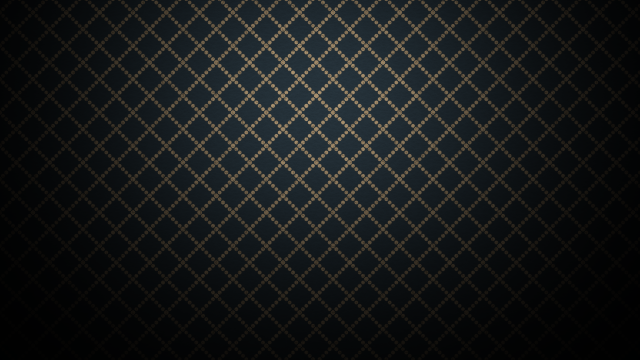
Give the GLSL for this pattern, as a Shadertoy shader.

```glsl
// Dark blue leathery wall with a diamond lattice of small worn gold dots.
// A rotated grid places the dots, cellular noise gives grain and wear,
// and a soft oval light from above the centre fades into black edges.

// Lengths are fractions of the canvas height.
const float PERIOD = 0.0926;            // width and height of one diamond
const float DOTS_PER_SIDE = 5.0;        // dot steps between two crossings
const float DOT_RADIUS = 0.0053;
const float CROSSING_RADIUS = 0.0064;
const float RADIUS_VARIATION = 0.08;
const vec2 LATTICE_OFFSET = vec2(0.175, 0.3264);  // a crossing, from bottom centre + half height
const vec2 LIGHT_CENTRE = vec2(0.0, 0.23);
const vec2 LIGHT_SPREAD = vec2(0.57, 0.49);
const vec3 WALL_COLOUR = vec3(0.148, 0.198, 0.230);
const vec3 GOLD_COLOUR = vec3(0.660, 0.565, 0.430);
const float GRAIN_SCALE = 110.0;
const float GRAIN_STRENGTH = 0.20;
const float WEAR_STRENGTH = 0.22;

float hash(vec2 p) {
    vec3 q = fract(vec3(p.xyx) * 0.1031);
    q += dot(q, q.yzx + 33.33);
    return fract((q.x + q.y) * q.z);
}

// Distance to the nearest jittered cell point.
float cellular(vec2 p) {
    vec2 cell = floor(p);
    float nearest = 2.0;
    for (int y = -1; y <= 1; y++) {
        for (int x = -1; x <= 1; x++) {
            vec2 id = cell + vec2(x, y);
            vec2 point = id + vec2(hash(id), hash(id + 71.7));
            nearest = min(nearest, length(p - point));
        }
    }
    return nearest;
}

// Uneven surface height: stretched creases over fine pores.
float leather(vec2 p) {
    vec2 bend = 0.3 * sin(p.yx * vec2(47.0, 39.0));
    return 0.6 * cellular(p * GRAIN_SCALE * vec2(0.55, 1.0) + bend)
         + 0.4 * cellular(p * GRAIN_SCALE * 1.7 + 19.0);
}

// Coverage of the gold dots; also returns the identity of the nearest one.
float dotLattice(vec2 p, float pixel, out vec2 id) {
    vec2 q = (p - LATTICE_OFFSET) / PERIOD;
    vec2 grid = vec2(q.x + q.y, q.x - q.y) * DOTS_PER_SIDE;
    id = floor(grid + 0.5);
    float spacing = PERIOD * inversesqrt(2.0) / DOTS_PER_SIDE;

    // A grid point carries a dot when it lies on either lattice line.
    vec2 onLine = step(mod(id + 0.5, DOTS_PER_SIDE), vec2(1.0));
    float radius = mix(DOT_RADIUS, CROSSING_RADIUS, onLine.x * onLine.y);
    radius *= 1.0 + RADIUS_VARIATION * (hash(id + 200.0) - 0.5);
    float dist = length(grid - id) * spacing - radius;
    float edge = 0.65 * pixel;
    return max(onLine.x, onLine.y) * (1.0 - smoothstep(-edge, edge, dist));
}

void mainImage(out vec4 fragColor, in vec2 fragCoord) {
    float pixel = 1.0 / iResolution.y;
    vec2 p = (fragCoord - 0.5 * iResolution.xy) * pixel;

    // Relief: slope of the surface, lit from above.
    float height = leather(p);
    float slope = leather(p + vec2(0.0, 0.002)) - height;
    vec3 wall = WALL_COLOUR * (1.0 + GRAIN_STRENGTH * (slope + 0.5 * (height - 0.45)));

    // Gold: each dot has its own tone and rubbed patches.
    vec2 id;
    float coverage = dotLattice(p, pixel, id);
    float tone = 0.93 + 0.14 * hash(id + 310.0);
    float rubbed = smoothstep(0.35, 0.85, cellular(p * 190.0 + 7.0));
    vec3 gold = GOLD_COLOUR * tone * (1.0 - WEAR_STRENGTH * rubbed);

    // Oval pool of light.
    vec2 fromLight = (p - LIGHT_CENTRE) / LIGHT_SPREAD;
    float light = exp(-dot(fromLight, fromLight));
    vec3 colour = mix(wall, gold, coverage) * light;
    fragColor = vec4(colour, 1.0);
}
```
